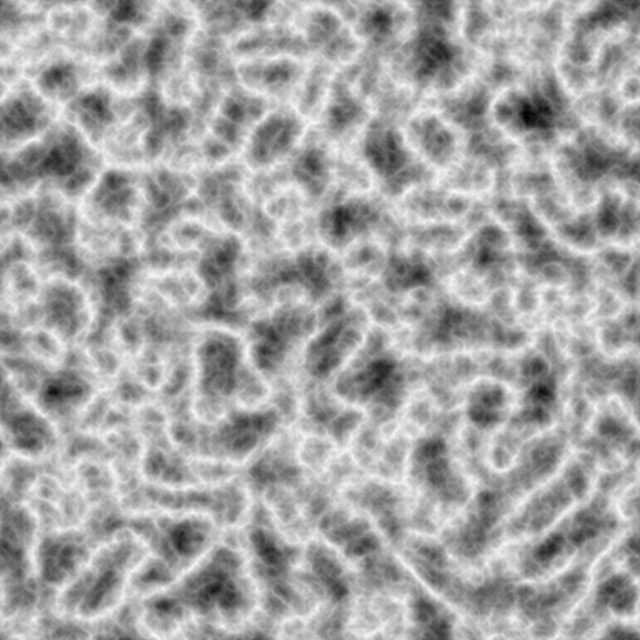
Write a three.js fragment shader that draws this texture.

```glsl
// Seamless grey turbulence: pale ridge webs around dark, mottled hollows.

varying vec2 vUv;

// Random unit gradient for a lattice cell; the cell index wraps at the period.
vec2 latticeGradient(vec2 cell, float period, float seed) {
  vec2 wrapped = mod(cell, period);
  float h = fract(sin(dot(wrapped, vec2(127.1, 311.7)) + seed * 74.7) * 43758.5453);
  float angle = 6.28318 * h;
  return vec2(cos(angle), sin(angle));
}

// Gradient noise that repeats after a whole number of cells.
float periodicNoise(vec2 p, float period, float seed) {
  vec2 cell = floor(p);
  vec2 f = fract(p);
  vec2 blend = f * f * f * (f * (f * 6.0 - 15.0) + 10.0);
  vec2 right = vec2(1.0, 0.0);
  vec2 up = vec2(0.0, 1.0);
  float a = dot(latticeGradient(cell, period, seed), f);
  float b = dot(latticeGradient(cell + right, period, seed), f - right);
  float c = dot(latticeGradient(cell + up, period, seed), f - up);
  float d = dot(latticeGradient(cell + 1.0, period, seed), f - 1.0);
  return mix(mix(a, b, blend.x), mix(c, d, blend.x), blend.y);
}

// Sum of folded noise octaves: zero crossings become sharp creases.
float turbulence(vec2 uv) {
  float sum = 0.0;
  float amplitude = 1.0;
  float period = 12.0;
  for (int octave = 0; octave < 4; octave++) {
    float seed = float(octave) + 1.0;
    vec2 shift = seed * vec2(0.37, 0.61);
    float n = periodicNoise(uv * period + shift, period, seed);
    sum += amplitude * sqrt(n * n + 0.0002); // slightly rounded fold
    amplitude *= 0.5;
    period *= 2.0;
  }
  return sum;
}

void main() {
  float grey = 1.005 - 1.08 * turbulence(vUv);
  gl_FragColor = vec4(vec3(clamp(grey, 0.0, 1.0)), 1.0);
}
```
